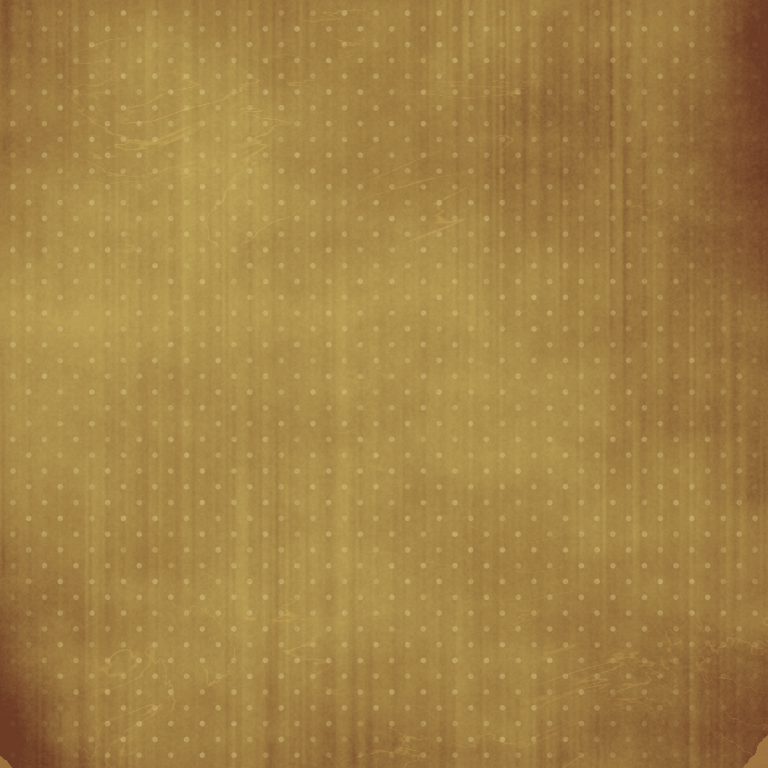
A Shadertoy shader for this pattern:

```glsl
// Worn golden paper with staggered pale dots, vertical streaks and rusty edges
#define REPEATS 24.32
#define DOT_ORIGIN vec2(0.3663, 0.6129)
#define DOT_RADIUS 0.0036
#define DOT_OPACITY 0.50
#define STREAK_COUNT 230.0
#define STREAK_DEPTH 0.34
#define GRAIN 0.16
#define GOLD vec3(0.725, 0.620, 0.330)
#define OCHRE vec3(0.600, 0.460, 0.240)
#define RUST vec3(0.430, 0.235, 0.145)
#define DOT_COLOR vec3(0.840, 0.770, 0.530)

float hash(vec2 p) {
    vec3 q = fract(vec3(p.xyx) * 0.1031);
    q += dot(q, q.yzx + 33.33);
    return fract((q.x + q.y) * q.z);
}

float noise(vec2 p) {
    vec2 i = floor(p), f = fract(p);
    f = f * f * (3.0 - 2.0 * f);
    return mix(mix(hash(i), hash(i + vec2(1, 0)), f.x),
               mix(hash(i + vec2(0, 1)), hash(i + vec2(1, 1)), f.x), f.y);
}

float fbm(vec2 p) {
    float sum = 0.0, amp = 0.5;
    for (int i = 0; i < 5; i++) {
        sum += amp * noise(p);
        p = mat2(1.6, 1.2, -1.2, 1.6) * p + 17.3;
        amp *= 0.5;
    }
    return sum;
}

// Soft elliptical stain
float stain(vec2 p, vec2 center, vec2 radius) {
    vec2 d = (p - center) / radius;
    return exp(-dot(d, d));
}

// Overall wear: 0 is clean gold, 1 is rust
float wear(vec2 uv) {
    vec2 p = uv + 0.07 * (vec2(fbm(uv * 5.0), fbm(uv * 5.0 + 40.0)) - 0.5);
    vec2 edge = min(p, 1.0 - p);
    float w = 0.19 + 0.24 * exp(-max(edge.x, 0.0) * 17.0)
                   + 0.17 * exp(-max(edge.y, 0.0) * 15.0);
    w += 0.50 * stain(p, vec2(1.02, 0.90), vec2(0.11, 0.27));
    w += 0.42 * stain(p, vec2(0.98, 0.06), vec2(0.23, 0.19));
    w += 0.42 * stain(p, vec2(0.00, 0.13), vec2(0.10, 0.21));
    w += 0.24 * stain(p, vec2(0.00, 1.00), vec2(0.24, 0.14));
    w += 0.22 * stain(p, vec2(0.71, 0.80), vec2(0.16, 0.14));
    w += 0.20 * stain(p, vec2(0.88, 0.53), vec2(0.09, 0.20));
    w += 0.18 * stain(p, vec2(0.48, 0.05), vec2(0.13, 0.10));
    w += 0.14 * stain(p, vec2(0.18, 0.20), vec2(0.16, 0.12));
    w += 0.55 * (fbm(uv * vec2(4.0, 5.0) + 8.0) - 0.48);
    return w + 0.22 * (fbm(uv * vec2(14.0, 22.0)) - 0.48);
}

// Signed vertical streaks, heavier within drifting bands
float streaks(vec2 uv) {
    float fine = noise(vec2(uv.x * STREAK_COUNT, uv.y * 3.0)) - 0.5;
    float broad = noise(vec2(uv.x * STREAK_COUNT * 0.4, uv.y * 2.0 + 9.0)) - 0.5;
    float band = 0.25 + 0.35 * smoothstep(0.4, 0.8, noise(uv * vec2(13.0, 2.5)));
    band += 0.8 * stain(uv, vec2(0.82, 0.80), vec2(0.035, 0.30));
    band += 0.7 * stain(uv, vec2(0.60, 0.95), vec2(0.070, 0.16));
    band += 0.7 * stain(uv, vec2(0.36, 0.16), vec2(0.060, 0.27));
    band += 0.8 * stain(uv, vec2(0.12, 0.12), vec2(0.030, 0.22));
    return (0.7 * fine + 0.5 * broad) * band;
}

// Thin pale creases along the contour of warped noise, kept in patches
float creases(vec2 uv) {
    float n = fbm(uv * vec2(8.0, 19.0) + 3.0 * noise(uv * 6.0));
    float line = 1.0 - smoothstep(0.0, 0.018, abs(n - 0.5));
    return line * smoothstep(0.52, 0.72, fbm(uv * 7.0 + 31.0));
}

// Coverage of the staggered dot lattice, faded differently per dot
float dots(vec2 uv, float pixel) {
    vec2 q = (uv - DOT_ORIGIN) * REPEATS;
    vec2 even = floor(q + 0.5), odd = floor(q) + 0.5;
    vec2 id = distance(q, even) < distance(q, odd) ? even : odd;
    float d = distance(q, id) / REPEATS - DOT_RADIUS;
    float fade = mix(0.65, 1.0, hash(id * 2.0 + 200.0));
    fade *= 0.7 + 0.5 * noise(uv * 300.0);
    return fade * (1.0 - smoothstep(-pixel, pixel, d));
}

void mainImage(out vec4 fragColor, in vec2 fragCoord) {
    vec2 uv = fragCoord / iResolution.xy;
    float pixel = 0.7 / iResolution.y;

    // Stained and streaked paper
    float w = wear(uv);
    float grain = 0.6 * noise(uv * 420.0) + 0.4 * noise(uv * 190.0) - 0.5;
    float shade = clamp(w - STREAK_DEPTH * streaks(uv) + GRAIN * grain, 0.0, 1.0);
    vec3 color = mix(GOLD, OCHRE, min(shade * 2.0, 1.0));
    color = mix(color, RUST, max(shade * 2.0 - 1.0, 0.0));
    color += vec3(0.060, 0.055, 0.030) * creases(uv);

    // Dots sink into the darker stains
    float visible = 1.0 - 0.85 * smoothstep(0.30, 0.80, w);
    color = mix(color, DOT_COLOR, DOT_OPACITY * visible * dots(uv, pixel));

    // Ragged chips at the bottom corners
    float ragged = 0.018 * (fbm(uv * 60.0) - 0.5);
    float chip = min(uv.x + uv.y - 0.020, (1.0 - uv.x) * 1.5 + uv.y - 0.045) + ragged;
    color = mix(color, vec3(0.66, 0.50, 0.27), 0.8 * (1.0 - smoothstep(-pixel, pixel, chip)));

    fragColor = vec4(color, 1.0);
}
```
